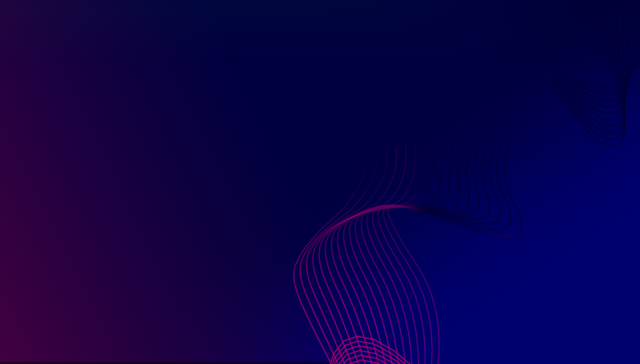
A WebGL 2 fragment shader for this background:

```glsl
#version 300 es
precision highp float;
// Dark navy backdrop with a crimson left glow, a blue corner and folded ribbons of fine lines.

uniform vec2 u_resolution;
out vec4 fragColor;

const float ASPECT = 1.753;
const float HALF_WIDTH = 0.001;
const int RIBBON_LINES = 17;
const int VEIL_LINES = 10;
const int ARCH_LINES = 6;
const int SUBDIVISIONS = 6;

const vec3 NAVY = vec3(0.0, 0.0, 0.245);
const vec3 BLUE = vec3(0.0, 0.0, 0.43);
const vec3 CRIMSON = vec3(0.26, 0.0, 0.0);
const vec3 PINK = vec3(0.68, 0.0, 0.42);
const vec3 INK = vec3(0.0, 0.0, 0.18);

// Control polygons: left edge, middle and right edge of the ribbon.
const vec2 RIBBON_LEFT[8] = vec2[8](
  vec2(1.005, 0.658), vec2(1.009, 0.532), vec2(0.947, 0.429), vec2(0.879, 0.372),
  vec2(0.822, 0.304), vec2(0.795, 0.235), vec2(0.856, 0.098), vec2(0.970, -0.119));
const vec2 RIBBON_MID[8] = vec2[8](
  vec2(1.221, 0.680), vec2(1.210, 0.543), vec2(1.200, 0.445), vec2(1.143, 0.432),
  vec2(0.970, 0.425), vec2(0.925, 0.340), vec2(1.032, 0.132), vec2(1.084, -0.164));
const vec2 RIBBON_RIGHT[8] = vec2[8](
  vec2(1.495, 0.795), vec2(1.352, 0.543), vec2(1.443, 0.384), vec2(1.397, 0.333),
  vec2(1.073, 0.452), vec2(1.055, 0.402), vec2(1.221, 0.155), vec2(1.176, -0.187));

// Outer and inner edges of the small veil at the upper right.
const vec2 VEIL_OUTER[8] = vec2[8](
  vec2(1.484, 0.840), vec2(1.553, 0.703), vec2(1.648, 0.594), vec2(1.717, 0.607),
  vec2(1.703, 0.726), vec2(1.655, 0.863), vec2(1.632, 1.0), vec2(1.632, 1.137));
const vec2 VEIL_INNER[8] = vec2[8](
  vec2(1.484, 0.817), vec2(1.564, 0.783), vec2(1.648, 0.758), vec2(1.694, 0.763),
  vec2(1.731, 0.806), vec2(1.769, 0.863), vec2(1.804, 0.954), vec2(1.826, 1.068));

float segmentDistance(vec2 p, vec2 a, vec2 b) {
  vec2 ab = b - a;
  return length(p - a - ab * clamp(dot(p - a, ab) / dot(ab, ab), 0.0, 1.0));
}

float bezierDistance(vec2 p, vec2 a, vec2 b, vec2 c) {
  float d = 9.0;
  vec2 previous = a;
  for (int i = 1; i <= SUBDIVISIONS; i++) {
    float t = float(i) / float(SUBDIVISIONS);
    vec2 next = mix(mix(a, b, t), mix(b, c, t), t);
    d = min(d, segmentDistance(p, previous, next));
    previous = next;
  }
  return d;
}

// Distance to a quadratic B-spline.
float splineDistance(vec2 p, vec2 c[8]) {
  float d = 9.0;
  for (int i = 1; i < 7; i++)
    d = min(d, bezierDistance(p, 0.5 * (c[i - 1] + c[i]), c[i], 0.5 * (c[i] + c[i + 1])));
  return d;
}

float stroke(float d, float pixel) {
  return 1.0 - smoothstep(0.0, HALF_WIDTH + pixel, d);
}

vec3 background(vec2 p) {
  float diagonal = dot(p - vec2(1.005, 0.315), vec2(0.540, -0.841));
  vec3 color = mix(NAVY, BLUE, smoothstep(-0.24, 0.32, diagonal));
  // The crimson glow also mutes the blue beneath it.
  float glow = pow(max(0.0, 1.0 - p.x / 1.08 - 0.45 * p.y), 1.3);
  color = mix(color, vec3(0.0, 0.0, 0.25), min(1.0, 2.0 * glow)) + CRIMSON * glow;
  color.g += 0.02 * smoothstep(0.8, 1.0, p.y) * (1.0 - smoothstep(0.9, 1.6, p.x));
  color *= 1.0 - 0.1 * smoothstep(1.2, 1.7, p.x) * smoothstep(0.72, 0.95, p.y);
  return color;
}

void main() {
  vec2 p = gl_FragCoord.xy / u_resolution * vec2(ASPECT, 1.0);
  float pixel = 1.0 / u_resolution.y;
  vec3 color = background(p);
  vec2 c[8];

  // Main ribbon: pink below, turning to ink beyond the fold.
  if (p.x > 0.78 && p.x < 1.48 && p.y < 0.72) {
    float ink = smoothstep(1.02, 1.18, p.x) * smoothstep(0.29, 0.38, p.y);
    float pinkAlpha = 0.72 * (1.0 - smoothstep(0.08, 0.62, p.y));
    pinkAlpha *= 1.0 - 0.4 * smoothstep(0.95, 1.2, p.x);
    float inkAlpha = 0.7 * (1.0 - smoothstep(0.55, 0.7, p.y));
    float alpha = mix(pinkAlpha, inkAlpha, ink);
    for (int j = 0; j < RIBBON_LINES; j++) {
      float k = float(j) / float(RIBBON_LINES - 1);
      for (int i = 0; i < 8; i++)
        c[i] = RIBBON_LEFT[i] * (1.0 - k) * (1.0 - 2.0 * k)
             + RIBBON_MID[i] * 4.0 * k * (1.0 - k) + RIBBON_RIGHT[i] * k * (2.0 * k - 1.0);
      color = mix(color, mix(PINK, INK, ink), alpha * stroke(splineDistance(p, c), pixel));
    }
  }

  // Upper right veil.
  if (p.x > 1.48 && p.y > 0.58) {
    float alpha = 0.75 * smoothstep(1.48, 1.58, p.x);
    for (int j = 0; j < VEIL_LINES; j++) {
      float k = float(j) / float(VEIL_LINES - 1);
      for (int i = 0; i < 8; i++) c[i] = mix(VEIL_OUTER[i], VEIL_INNER[i], k);
      color = mix(color, INK, alpha * stroke(splineDistance(p, c), pixel));
    }
  }

  // Nested arches at the bottom edge.
  if (p.x > 0.85 && p.x < 1.2 && p.y < 0.1) {
    for (int j = 0; j < ARCH_LINES; j++) {
      vec2 shift = float(j) * vec2(0.002, -0.013);
      float d = bezierDistance(p - shift, vec2(0.895, -0.027), vec2(0.94, 0.174), vec2(1.142, -0.016));
      color = mix(color, PINK, 0.8 * stroke(d, pixel));
    }
  }

  // Thin shaded lower rim.
  color *= 1.0 - 0.5 * (1.0 - smoothstep(0.002, 0.007, p.y)) * (1.0 - smoothstep(0.85, 0.95, p.x));
  fragColor = vec4(color, 1.0);
}
```
